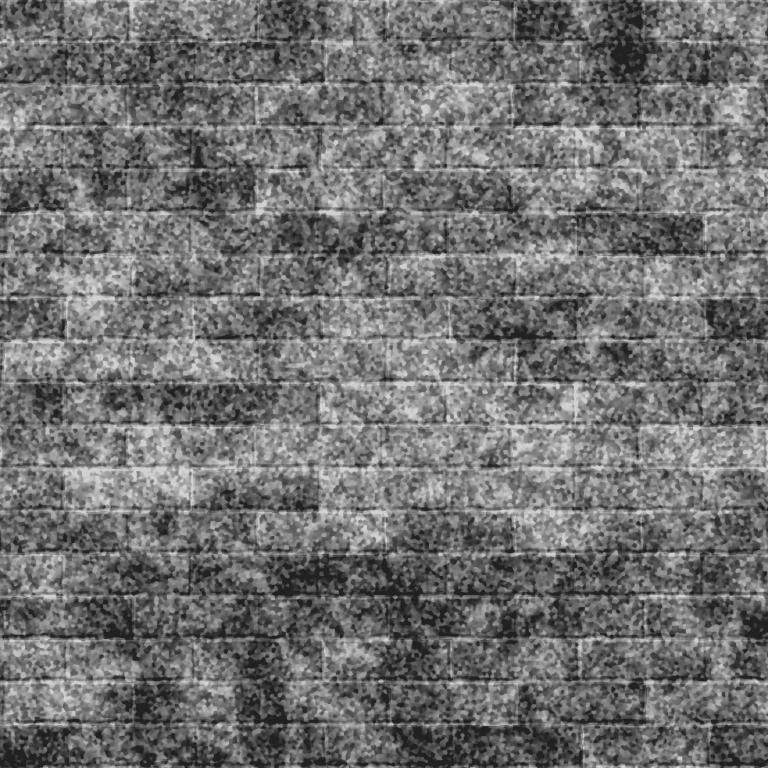
Give the GLSL for this texture, as a WebGL 2 fragment shader.

```glsl
#version 300 es
precision highp float;

uniform vec2 u_resolution;
out vec4 outColor;

const vec2 BRICKS = vec2(6.0, 18.0);
const vec3 DARKEST = vec3(0.13);
const vec3 LIGHTEST = vec3(0.82);

float hash(vec2 p) {
    vec3 q = fract(p.xyx * vec3(0.1031, 0.1030, 0.0973));
    q += dot(q, q.yzx + 33.33);
    return fract((q.x + q.y) * q.z);
}

// Smooth cellular noise: scattered points blend their random tones.
float cellular(vec2 p) {
    vec2 cell = floor(p);
    vec2 local = fract(p);
    float tone = 0.0;
    float total = 0.0;
    for (int y = -1; y <= 1; y++) {
        for (int x = -1; x <= 1; x++) {
            vec2 offset = vec2(x, y);
            vec2 id = cell + offset;
            vec2 point = vec2(hash(id + 17.0), hash(id + 71.0));
            vec2 d = offset + point - local;
            float weight = exp(-6.0 * dot(d, d)) + 1e-5;
            tone += weight * hash(id + 131.0);
            total += weight;
        }
    }
    return tone / total;
}

// Centred cellular noise, about -0.5 to 0.5.
float mottle(vec2 p, vec2 frequency) {
    return cellular(p * frequency + frequency.yx) - 0.5;
}

// Layered sines that roughen the straight edges.
float wave(float t, float seed) {
    return 0.5 * sin(t * 69.0 + seed) + 0.3 * sin(t * 157.0 + seed * 2.3)
         + 0.2 * sin(t * 327.0 + seed * 4.1);
}

float line(float dist, float halfWidth, float blur) {
    return 1.0 - smoothstep(halfWidth - blur, halfWidth + blur, abs(dist));
}

float band(float y, float centre, float width) {
    float d = (y - centre) / width;
    return exp(-d * d);
}

// Dark streaks running in from the top and bottom.
float stain(vec2 uv) {
    float reach = smoothstep(0.2, 0.46, abs(uv.y - 0.5));
    float streak = smoothstep(0.0, 0.3, mottle(uv, vec2(13.0, 5.0)));
    return reach * streak;
}

void main() {
    vec2 uv = gl_FragCoord.xy / u_resolution;
    float blur = max(0.0012, 0.7 / u_resolution.y);

    // Running bond with slightly uneven edges.
    float courseY = (uv.y + 0.0011 * wave(uv.x, 1.0)) * BRICKS.y;
    float row = mod(floor(courseY), BRICKS.y);
    float shift = 0.5 * mod(row + 1.0, 2.0) - 0.06 * hash(vec2(row, 9.0));
    float courseX = (uv.x + 0.0011 * wave(uv.y, 4.0)) * BRICKS.x + shift;
    vec2 brick = vec2(mod(floor(courseX), BRICKS.x), row);
    float joint = floor(courseX + 0.5);
    vec2 jointId = vec2(mod(joint, BRICKS.x), row + 40.0);

    // Brick faces: own tone, broad patches, blotches and fine grit.
    float tone = 0.445 + 0.19 * (hash(brick) - 0.5);
    tone -= 0.09 * step(0.86, hash(brick + 60.0));
    tone += 0.26 * mottle(uv, vec2(22.0, 28.0));
    tone += 0.24 * mottle(uv, vec2(82.0));
    tone += 0.42 * mottle(uv, vec2(215.0));

    // Weathering across the wall.
    tone += 0.10 * band(uv.y, 0.40, 0.08) + 0.03 * band(uv.y, 0.78, 0.13);
    tone -= 0.07 * band(uv.y, 0.25, 0.035);
    tone -= 0.20 * stain(uv);

    // Pale mortar with a ragged shadow under each course.
    float wear = clamp(0.5 + 1.6 * mottle(uv, vec2(30.0, 36.0)), 0.15, 1.0);
    float bedDist = (courseY - floor(courseY + 0.5)) / BRICKS.y;
    float bed = line(bedDist, 0.0023, blur);
    float sideDist = (courseX - joint) / BRICKS.x;
    float side = line(sideDist, 0.0022, blur);
    float jointWear = mix(0.1, 1.0, hash(jointId)) * mix(0.6, 1.0, wear);
    float shadowY = 0.0055 + 0.0015 * wave(uv.x, row * 1.7);
    float shadow = line(bedDist - shadowY, 0.0018, blur);
    float sideShadow = line(sideDist + 0.0042, 0.0014, blur);
    tone -= 0.20 * shadow * mix(0.35, 1.0, wear);
    tone -= 0.10 * sideShadow * (1.0 - bed);
    tone += 0.17 * max(bed * mix(0.4, 1.0, wear), side * jointWear);

    outColor = vec4(clamp(vec3(tone), DARKEST, LIGHTEST), 1.0);
}
```
